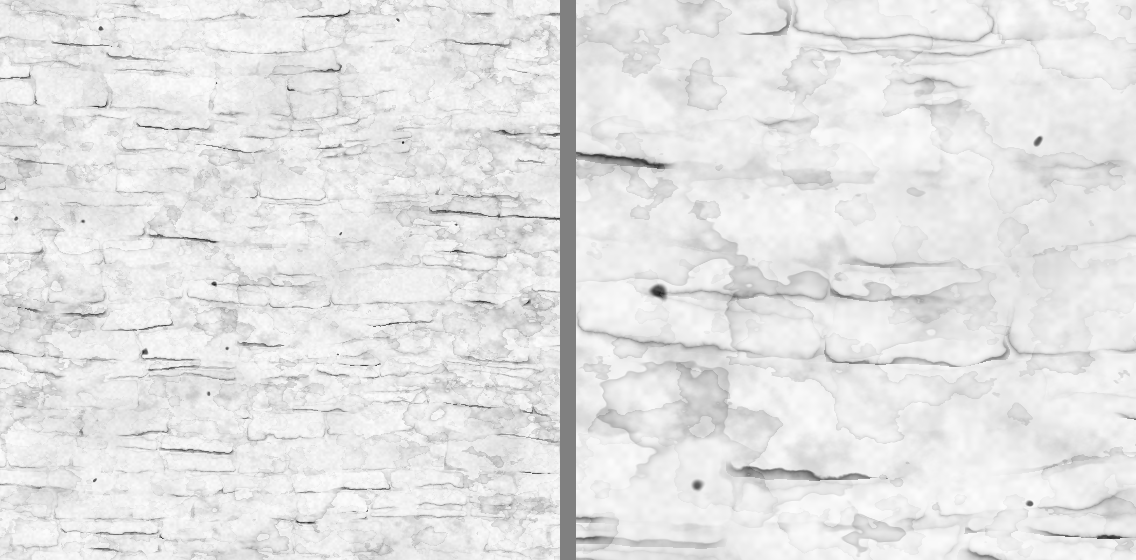
Left: the whole. Right: its middle third, enlarged.
Reproduce this texture map procedurally as a WebGL 2 fragment shader.

```glsl
#version 300 es
precision highp float;
// Whitewashed rubble stone wall: uneven courses, flaking plaster, thin dark joints.

#define ROWS 20.0
#define COLS 7.0
#define JITTER 0.55
#define SPLIT 0.4
#define GAP 0.0032
#define ROUNDING 0.006
#define WHITE 0.968
#define FLAKES 0.2
#define JOINTS 0.3
#define SHADOW 0.6
#define GRAIN 0.075

uniform vec2 u_resolution;
out vec4 fragColor;

float hash(vec2 p) {
    return fract(sin(dot(p, vec2(127.1, 311.7))) * 43758.5453);
}

float noise(vec2 p) {
    vec2 i = floor(p), f = fract(p);
    f = f * f * (3.0 - 2.0 * f);
    return mix(mix(hash(i), hash(i + vec2(1, 0)), f.x),
               mix(hash(i + vec2(0, 1)), hash(i + vec2(1, 1)), f.x), f.y);
}

float fbm(vec2 p) {
    float sum = 0.0, amp = 0.52;
    for (int k = 0; k < 5; k++) {
        sum += amp * noise(p);
        p = mat2(1.6, 1.2, -1.2, 1.6) * p + 17.3;
        amp *= 0.5;
    }
    return sum;
}

// Irregular 1D cell around x: (index, lower border, upper border)
vec3 span(float x, float seed) {
    float i = floor(x);
    if (x < i + JITTER * hash(vec2(i, seed))) i -= 1.0;
    return vec3(i, i + JITTER * hash(vec2(i, seed)),
                i + 1.0 + JITTER * hash(vec2(i + 1.0, seed)));
}

float roundBox(vec2 p, vec2 halfSize, float radius) {
    vec2 e = abs(p) - halfSize + radius;
    return length(max(e, 0.0)) + min(max(e.x, e.y), 0.0) - radius;
}

// Sharp on one side, fading on the other, like a chipped paint edge
float ledge(float height, float fade) {
    return smoothstep(0.0, 0.014, height) * exp(-max(height, 0.0) / fade);
}

// Small scattered holes
float pits(vec2 uv) {
    vec2 g = uv * 9.0, id = floor(g);
    vec2 center = 0.25 + 0.5 * vec2(hash(id + 2.7), hash(id + 8.1));
    float radius = 0.045 * hash(id + 4.4);
    float d = length(g - id - center) + 0.06 * (noise(uv * 150.0) - 0.5);
    return step(0.75, hash(id + 6.2)) * (1.0 - smoothstep(radius * 0.4, radius + 0.015, d));
}

void main() {
    vec2 uv = gl_FragCoord.xy / u_resolution;

    // Bent courses
    vec2 bend = vec2(fbm(uv * vec2(18, 24)), fbm(uv * vec2(9, 24) + 31.0)) - 0.5;
    vec2 q = uv + vec2(0.035, 0.028) * bend;
    q.y += 0.03 * (noise(uv * vec2(4, 3)) - 0.5);

    // Stone cell, sometimes split into two thin stones
    vec2 grid = vec2(COLS, ROWS);
    vec3 row = span(q.y * ROWS, 1.0);
    vec3 col = span(q.x * COLS + 7.0 * hash(vec2(row.x, 9.0)), row.x + 20.0);
    float shift = 7.0 * hash(vec2(row.x, 9.0));
    vec2 id = vec2(col.x, row.x);
    vec2 lo = vec2(col.y - shift, row.y), hi = vec2(col.z - shift, row.z);
    float cut = mix(lo.y, hi.y, 0.35 + 0.3 * hash(id + 3.0));
    if (hash(id + 5.0) < SPLIT) {
        if (q.y * ROWS > cut) { lo.y = cut; id += 0.5; }
        else hi.y = cut;
    }

    // Stone outline
    vec2 halfSize = max((hi - lo) * 0.5 / grid - GAP * (0.4 + hash(id + 11.0)), 0.002);
    vec2 p = q - (lo + hi) * 0.5 / grid;
    p.y += p.x * 0.07 * (hash(id + 13.0) - 0.5);
    float d = roundBox(p, halfSize, min(ROUNDING, min(halfSize.x, halfSize.y)));
    d += 0.009 * (fbm(uv * 60.0) - 0.5);
    float show = smoothstep(0.1, 0.6, hash(id + 15.0));
    float face = show * (1.0 - smoothstep(-0.0015, 0.0015, d));

    // Joint lines and shadows under the stones
    float below = smoothstep(0.2, 0.9, -p.y / halfSize.y);
    float patchy = smoothstep(0.35, 0.7, noise(uv * vec2(22, 34)));
    float rim = exp(-abs(d) / 0.0013) * patchy * show;
    float deep = smoothstep(0.45, 0.95, hash(id + 19.0)) * patchy;
    float shadow = smoothstep(-0.001, 0.001, d) * exp(-max(d, 0.0) / 0.004) * below * deep;

    // Plaster flakes and stains
    float coarse = fbm(uv * vec2(13, 21) + 5.0);
    float fine = fbm(uv * vec2(32, 46) + 71.0);
    float worn = smoothstep(0.3, 0.7, noise(uv * vec2(8, 12) + 40.0));
    float flakes = ledge(coarse - 0.53, 0.04) * worn + 0.7 * ledge(fine - 0.55, 0.05) * (1.0 - 0.6 * face);
    float stains = smoothstep(0.45, 0.8, fbm(uv * vec2(10, 16) + 90.0));
    float rough = smoothstep(0.4, 0.8, fbm(uv * vec2(55, 65) + 120.0));

    // Combined tone
    float tone = WHITE - 0.03 * hash(id + 23.0) * face - 0.06 * stains;
    tone -= (1.0 - face) * (0.015 + 0.1 * rough);
    tone -= FLAKES * flakes + JOINTS * rim * (0.25 + 0.75 * below);
    tone -= SHADOW * shadow + 0.6 * pits(uv);
    tone += GRAIN * (0.6 * noise(uv * 240.0) + 0.4 * noise(uv * 110.0) - 0.5);
    fragColor = vec4(vec3(clamp(tone, 0.08, 0.985)), 1.0);
}
```
